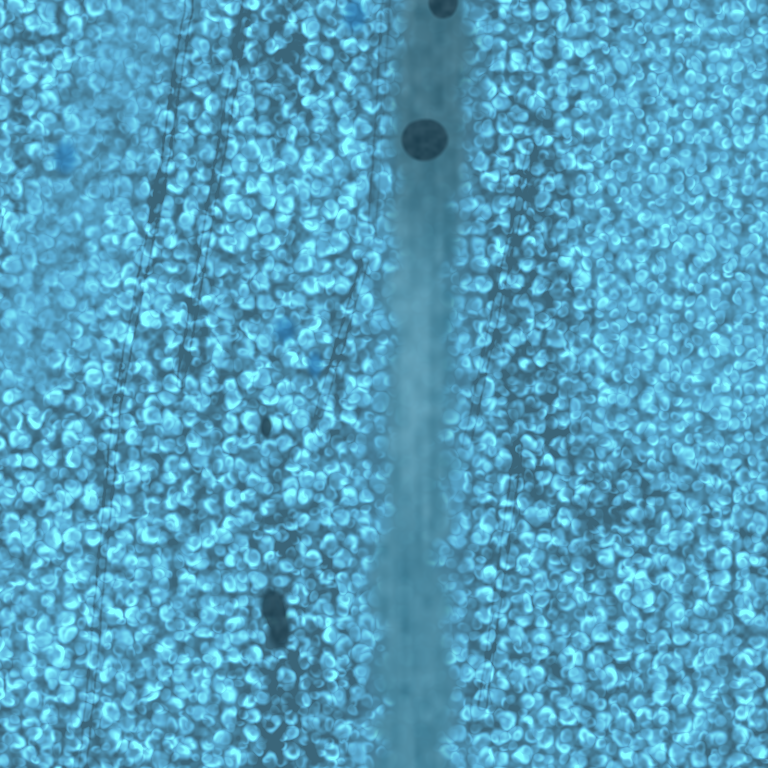
Write a WebGL 1 fragment shader that draws this texture.

```glsl
precision highp float;
// Stained leaf tissue under a microscope: glowing cyan cells around a dull midrib.
// Two layers of jittered round cells set the tone, thin strands and soft spots
// change it, and a three-stop ramp turns tone into colour.

uniform vec2 u_resolution;

vec2 hash2(vec2 p) {
  vec3 q = fract(vec3(p.xyx) * vec3(0.1031, 0.1030, 0.0973));
  q += dot(q, q.yzx + 33.33);
  return fract((q.xx + q.yz) * q.zy);
}

float noise(vec2 p) {
  vec2 i = floor(p), f = fract(p);
  f = f * f * (3.0 - 2.0 * f);
  float low = mix(hash2(i).x, hash2(i + vec2(1.0, 0.0)).x, f.x);
  float high = mix(hash2(i + vec2(0.0, 1.0)).x, hash2(i + 1.0).x, f.x);
  return mix(low, high, f.y);
}

// Round cells with a dim body and a rim lit from a random side
float cells(vec2 p) {
  float light = 0.0;
  for (int k = 0; k < 9; k++) {
    float row = floor(float(k) / 3.0 + 0.01);
    vec2 id = floor(p) + vec2(float(k) - 3.0 * row, row) - 1.0;
    vec2 r = hash2(id), s = hash2(id + 71.0);
    vec2 d = p - id - 0.5 - 0.75 * (r - 0.5);
    float dist = length(d * (0.85 + 0.3 * s));
    float radius = 0.36 + 0.18 * s.x;
    float angle = 6.2832 * s.y;
    float side = dot(d, vec2(cos(angle), sin(angle))) / (dist + 0.05);
    float body = 1.0 - smoothstep(radius - 0.14, radius + 0.1, dist);
    float rimGap = (dist - radius + 0.17) / 0.15;
    float rim = exp(-rimGap * rimGap) * smoothstep(-0.6, 0.9, side);
    light = max(light, body * (0.2 + 0.3 * r.y) + rim * (0.2 + 0.7 * r.x));
  }
  return light;
}

float segmentDistance(vec2 p, vec2 a, vec2 b) {
  vec2 ab = b - a;
  return length(p - a - ab * clamp(dot(p - a, ab) / dot(ab, ab), 0.0, 1.0));
}

// Shaded strand with two thin walls
float strand(vec2 p, vec2 a, vec2 b) {
  float d = segmentDistance(p, a, b);
  float wall = (d - 0.005) / 0.0017;
  float broken = 0.4 + 0.6 * noise(p * vec2(40.0, 20.0));
  return broken * (0.6 * exp(-wall * wall) + 0.25 * exp(-d * d * 6000.0));
}

// Soft-edged ellipse
float spot(vec2 p, vec2 centre, vec2 radius, float blur) {
  return 1.0 - smoothstep(1.0 - blur, 1.0 + blur, length((p - centre) / radius));
}

vec3 stain(float t) {
  vec3 low = mix(vec3(0.23, 0.40, 0.48), vec3(0.365, 0.70, 0.86), clamp(t * 2.0, 0.0, 1.0));
  return mix(low, vec3(0.53, 1.0, 1.05), clamp(t * 2.0 - 1.0, 0.0, 1.0));
}

void main() {
  vec2 p = gl_FragCoord.xy / u_resolution;
  vec2 wobble = vec2(noise(p * 60.0), noise(p * 60.0 + 40.0)) - 0.5;
  vec2 q = p + 0.006 * wobble;
  // Cells, finer and flatter on the right and in the upper left band
  float right = smoothstep(0.68, 0.85, p.x) * smoothstep(0.2, 0.55, p.y);
  float coarse = cells(q * 39.0), fine = cells(q * 62.0 + 19.0);
  float light = mix(coarse * 0.7 + fine * 0.36, coarse * 0.35 + fine * 0.65, right);
  float speckle = noise(p * 105.0) + 0.7 * noise(p * 180.0) - 0.85;
  float tone = mix(0.1 + 1.05 * light, 0.24 + 0.75 * light, right) + 0.3 * speckle;
  tone += 0.08 * (noise(p * 10.0 + 5.0) - 0.5);
  float band = 1.0 - smoothstep(0.02, 0.1, segmentDistance(p, vec2(0.2, 1.02), vec2(0.03, 0.54)));
  float grain = noise(vec2(p.x * 90.0 - p.y * 30.0, p.y * 18.0));
  tone = mix(tone, 0.2 + 0.18 * grain + 0.35 * light + 0.2 * speckle, 0.8 * band);
  // Broad bright and dull areas
  tone += 0.12 * spot(p, vec2(0.4, 0.77), vec2(0.08, 0.12), 0.6);
  tone += 0.12 * spot(p, vec2(0.16, 0.62), vec2(0.06, 0.1), 0.6);
  tone += 0.06 * spot(p, vec2(0.14, 0.2), vec2(0.18, 0.22), 0.6);
  tone -= 0.2 * spot(p, vec2(0.375, 0.9), vec2(0.06, 0.08), 0.7);
  tone -= 0.18 * spot(p, vec2(0.57, 0.86), vec2(0.08, 0.2), 0.6);
  tone -= 0.16 * spot(p, vec2(0.7, 0.72), vec2(0.04, 0.16), 0.7);
  tone -= 0.16 * spot(p, vec2(0.7, 0.46), vec2(0.05, 0.1), 0.7);
  tone -= 0.16 * spot(p, vec2(0.81, 0.35), vec2(0.06, 0.05), 0.7);
  tone -= 0.25 * spot(p, vec2(0.427, 0.258), vec2(0.018, 0.03), 0.6);
  tone -= 0.25 * spot(p, vec2(0.456, 0.12), vec2(0.02, 0.035), 0.6);
  tone -= 0.25 * spot(p, vec2(0.368, 0.303), vec2(0.02, 0.025), 0.6);
  tone -= 0.22 * spot(p, vec2(0.37, 0.08), vec2(0.045, 0.13), 0.6);
  // Long strands leaning along the veins
  vec2 v = p + 0.002 * wobble;
  float lines = strand(v, vec2(0.247, 1.0), vec2(0.2, 0.7));
  lines += strand(v, vec2(0.207, 0.75), vec2(0.153, 0.48));
  lines += strand(v, vec2(0.153, 0.48), vec2(0.108, 0.0));
  lines += strand(v, vec2(0.322, 1.0), vec2(0.235, 0.5));
  lines += strand(v, vec2(0.503, 1.0), vec2(0.485, 0.7));
  lines += strand(v, vec2(0.475, 0.66), vec2(0.415, 0.46));
  lines += strand(v, vec2(0.692, 0.81), vec2(0.608, 0.42));
  lines += strand(v, vec2(0.675, 0.42), vec2(0.628, 0.08));
  tone -= 0.48 * lines;
  // Midrib with ragged edges and faint fibres
  float fromRib = abs(p.x - 0.538 - 0.03 * p.y * p.y);
  float ragged = fromRib + 0.03 * (noise(vec2(p.x * 16.0, p.y * 38.0)) - 0.5);
  tone = mix(tone, 0.18 + 0.55 * light, 0.75 - 0.75 * smoothstep(0.045, 0.1, fromRib));
  float fibre = 0.5 * noise(p * vec2(110.0, 9.0)) + 0.5 * noise(p * vec2(70.0, 60.0));
  vec3 rib = mix(vec3(0.29, 0.53, 0.62), vec3(0.26, 0.45, 0.52), smoothstep(0.6, 0.85, p.y));
  rib += 0.14 * (fibre - 0.5) + 0.08 * spot(p, vec2(0.535, 0.53), vec2(0.03, 0.16), 0.8);
  vec3 colour = mix(stain(tone), rib, 0.93 - 0.93 * smoothstep(0.025, 0.06, ragged));
  // Blue stains
  float blue = spot(p, vec2(0.085, 0.795), vec2(0.014, 0.02), 0.5);
  blue += spot(p, vec2(0.462, 0.98), vec2(0.014, 0.02), 0.5);
  blue += spot(p, vec2(0.41, 0.525), vec2(0.009, 0.016), 0.5);
  blue += spot(p, vec2(0.371, 0.57), vec2(0.013, 0.016), 0.6);
  colour = mix(colour, vec3(0.15, 0.46, 0.69), 0.6 * min(blue, 1.0));
  // Dark bodies
  float dark = spot(v, vec2(0.553, 0.818), vec2(0.030, 0.027), 0.12);
  dark += spot(v, vec2(0.577, 0.997), vec2(0.019, 0.021), 0.15);
  dark += spot(v, vec2(0.355, 0.21), vec2(0.015, 0.024), 0.25);
  dark += spot(v, vec2(0.364, 0.183), vec2(0.013, 0.026), 0.35);
  dark += spot(v, vec2(0.347, 0.444), vec2(0.007, 0.014), 0.35);
  colour = mix(colour, vec3(0.15, 0.28, 0.34) + 0.06 * speckle, 0.93 * min(dark, 1.0));
  gl_FragColor = vec4(clamp(colour, 0.0, 1.0), 1.0);
}
```
